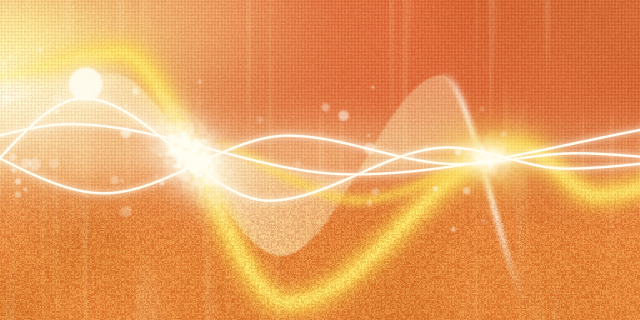
A Shadertoy shader for this background:

```glsl
// Glowing ribbons and thin white strands weave across a warm orange field.
// Each curve is a chain of smoothstep swings; distance to it gives line, glow or fill.
// Woven grid, grain, hashed light discs and two bright knots finish the scene.

float hash(vec2 p) {
    vec3 q = fract(vec3(p.xyx) * 0.1031);
    q += dot(q, q.yzx + 33.33);
    return fract((q.x + q.y) * q.z);
}

float noise(vec2 p) {
    vec2 i = floor(p), f = fract(p);
    f = f * f * (3.0 - 2.0 * f);
    return mix(mix(hash(i), hash(i + vec2(1, 0)), f.x),
               mix(hash(i + vec2(0, 1)), hash(i + vec2(1, 1)), f.x), f.y);
}

// Signed distance above a smooth curve swinging through six turning points.
float curve(vec2 p, vec2 turn[6]) {
    float y = turn[0].y, slope = 0.0;
    for (int i = 0; i < 5; i++) {
        vec2 span = turn[i + 1] - turn[i];
        float t = clamp((p.x - turn[i].x) / span.x, 0.0, 1.0);
        y += span.y * t * t * (3.0 - 2.0 * t);
        slope += span.y / span.x * 6.0 * t * (1.0 - t);
    }
    return (p.y - y) / sqrt(1.0 + slope * slope);
}

float bell(float d, float width) {
    return exp(-d * d / (width * width));
}

// White strand: crisp core plus a soft halo.
float strand(float d, float px) {
    return 1.0 - smoothstep(0.003 - px * 0.5, 0.003 + px, abs(d)) * (1.0 - 0.35 * bell(d, 0.016));
}

float disc(vec2 p, vec2 center, float radius, float soft) {
    return 1.0 - smoothstep(radius - soft, radius + soft, length(p - center));
}

void mainImage(out vec4 fragColor, in vec2 fragCoord) {
    vec2 p = fragCoord / iResolution.y;
    p.x *= 2.0 * iResolution.y / iResolution.x;
    float px = 1.0 / iResolution.y;
    vec3 cream = vec3(0.98, 0.90, 0.70), yellow = vec3(0.98, 0.84, 0.32), white = vec3(1.0, 0.99, 0.94);

    // Warm field with patchy tone and a pale glow at upper left
    vec3 col = mix(vec3(0.88, 0.51, 0.21), vec3(0.86, 0.41, 0.22), smoothstep(0.15, 0.75, p.y));
    col += 0.05 * (noise(p * 4.0) - 0.5);
    col = mix(col, vec3(0.80, 0.42, 0.20), 0.5 * bell(length(p - vec2(1.85, 0.95)), 0.3));
    col = mix(col, vec3(0.93, 0.62, 0.40), 0.5 * bell(p.x - 0.6, 0.35) * smoothstep(0.5, 1.0, p.y));
    float corner = bell(p.x, 0.58) * bell(p.y - 0.84, 0.34);
    col = mix(col, vec3(0.99, 0.93, 0.60), 0.95 * corner);
    col = mix(col, white, 0.8 * bell(length((p - vec2(0.0, 0.68)) * vec2(0.7, 1.5)), 0.2));

    // Faint vertical streaks and haze along the middle
    float streak = smoothstep(0.65, 1.0, noise(vec2(p.x * 45.0, p.y * 2.0)));
    col = mix(col, cream, 0.15 * streak);
    col = mix(col, cream, 0.42 * bell(p.y - 0.52, 0.11) * (1.0 - 0.5 * smoothstep(0.9, 1.5, p.x)));

    // Distances to the strands, the pale sheet and the yellow ribbons
    float high = curve(p, vec2[6](vec2(-0.26, 0.32), vec2(0.26, 0.693), vec2(0.84, 0.373),
        vec2(1.40, 0.539), vec2(1.77, 0.473), vec2(2.2, 0.50)));
    float axis = curve(p, vec2[6](vec2(-0.6, 0.52), vec2(-0.3, 0.52), vec2(0.22, 0.612),
        vec2(1.10, 0.455), vec2(2.5, 0.651), vec2(3.0, 0.65)));
    float low = curve(p, vec2[6](vec2(-0.325, 0.614), vec2(0.325, 0.396), vec2(0.90, 0.576),
        vec2(1.43, 0.487), vec2(1.80, 0.521), vec2(2.2, 0.50)));
    float sheet = curve(p, vec2[6](vec2(-0.2, 0.62), vec2(0.35, 0.77), vec2(0.88, 0.20),
        vec2(1.38, 0.765), vec2(1.69, 0.0), vec2(1.8, -0.2)));
    float ribbon = curve(p, vec2[6](vec2(-0.1, 0.75), vec2(0.37, 0.835), vec2(0.90, 0.055),
        vec2(1.62, 0.54), vec2(1.87, 0.39), vec2(2.2, 0.46)));
    float wisp = curve(p, vec2[6](vec2(0.3, 0.6), vec2(0.6, 0.56), vec2(1.12, 0.375),
        vec2(1.62, 0.52), vec2(1.9, 0.45), vec2(2.2, 0.46)));

    // Pale sheet fills between its edge and the axis strand
    float inside = smoothstep(-0.006, 0.006, -sheet * sign(axis)) * smoothstep(0.0, 0.02, abs(axis));
    inside *= 1.0 - smoothstep(1.50, 1.53, p.x);
    col = mix(col, cream, inside * (0.40 + 0.32 * bell(p.x - 0.55, 0.38)));
    float fall = smoothstep(1.36, 1.46, p.x) * smoothstep(0.02, 0.35, p.y);
    col = mix(col, white, 0.65 * fall * bell(sheet, 0.012));

    // Yellow ribbons
    col = mix(col, yellow, 0.85 * bell(ribbon, 0.045) * smoothstep(0.0, 0.3, p.x));
    col = mix(col, vec3(0.99, 0.93, 0.50), 0.4 * bell(ribbon, 0.018));
    col = mix(col, yellow, 0.65 * bell(wisp, 0.02) * smoothstep(0.62, 0.75, p.x) * step(p.x, 1.62));

    // Woven grid above, grain below
    vec2 weave = cos(p * 6.28318 * 96.0);
    float grain = hash(floor(p * 256.0)) - 0.5;
    float lower = 1.0 - smoothstep(0.25, 0.5, p.y);
    col += vec3(0.6, 1.0, 0.8) * (0.03 * (weave.x + weave.y) * (1.0 - 0.6 * lower) + grain * mix(0.05, 0.17, lower));

    // Bright knots where the strands cross, with a broken fringe
    vec2 a = p - vec2(0.60, 0.51), b = p - vec2(1.525, 0.505);
    a = vec2(a.x * 0.67 - a.y * 0.74, a.x * 0.74 + a.y * 0.67);
    float fringe = 0.75 + 0.5 * noise(p * 75.0);
    col = mix(col, white, min(1.0, fringe * 1.15 * bell(length(a * vec2(0.55, 1.0)), 0.085)));
    col = mix(col, yellow, 0.7 * fringe * bell(length(b * vec2(0.7, 1.0)), 0.10));
    col = mix(col, white, min(1.0, fringe * bell(length(b * vec2(0.7, 1.0)), 0.05)));

    // Scattered light discs, denser toward the left, and one large orb
    for (int i = 0; i < 44; i++) {
        float n = float(i), r = hash(vec2(n, 7.0));
        vec2 center = vec2(1.65 * pow(hash(vec2(n, 1.0)), 1.6), 0.0);
        center.y = 0.62 - 0.1 * center.x + 0.5 * (hash(vec2(n, 3.0)) - 0.5);
        col = mix(col, white, (0.2 + 0.4 * hash(vec2(n, 5.0))) * disc(p, center, 0.004 + 0.016 * r * r, 2.0 * px));
    }
    vec2 orb = vec2(0.268, 0.737);
    col = mix(col, white, 0.5 * bell(length(p - orb), 0.08));
    col = mix(col, white, 0.9 * disc(p, orb, 0.052, 0.006));

    // White strands on top
    col = mix(col, white, max(strand(high, px), max(strand(axis, px), strand(low, px))));
    fragColor = vec4(clamp(col, 0.0, 1.0), 1.0);
}
```
